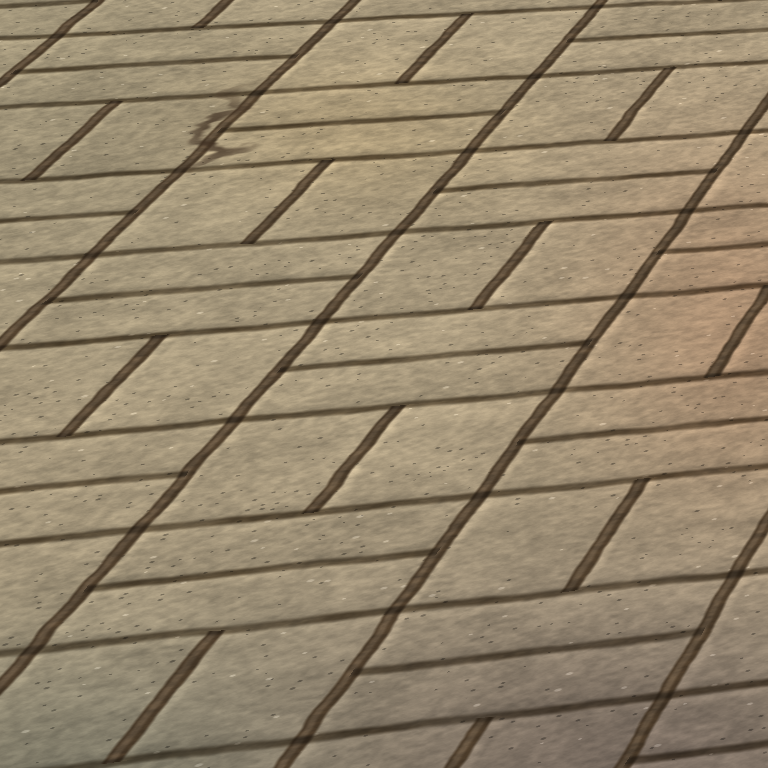
Write a three.js fragment shader that draws this texture.

```glsl
varying vec2 vUv;

float hash(vec2 p) {
  vec3 q = fract(vec3(p.xyx) * 0.1031);
  q += dot(q, q.yzx + 33.33);
  return fract((q.x + q.y) * q.z);
}

float noise(vec2 p) {
  vec2 i = floor(p), f = fract(p);
  f = f * f * (3.0 - 2.0 * f);
  return mix(mix(hash(i), hash(i + vec2(1.0, 0.0)), f.x),
             mix(hash(i + vec2(0.0, 1.0)), hash(i + vec2(1.0)), f.x), f.y);
}

float fbm(vec2 p) {
  float sum = 0.0, amp = 0.5;
  for (int i = 0; i < 4; i++) {
    sum += amp * noise(p);
    p = p * 2.03 + 17.3;
    amp *= 0.5;
  }
  return sum;
}

// Canvas position to ground position, one unit per pair of bricks
vec2 groundPlane(vec2 p) {
  vec3 across = vec3(0.4216, 0.051, 0.03);
  vec3 down = vec3(-0.1273, -0.1501, -0.048);
  vec3 origin = vec3(0.4167, 0.5807, 1.0);
  vec3 q = vec3(p, 1.0);
  return vec2(dot(cross(down, origin), q), dot(cross(origin, across), q))
       / dot(cross(across, down), q);
}

// Soft round patch on the canvas
float patchAt(vec2 center, vec2 size) {
  vec2 d = (vUv - center) / size;
  return exp(-dot(d, d));
}

// Scattered specks, at most one per grid square
float specks(vec2 p, float share) {
  vec2 id = floor(p);
  vec2 center = 0.3 + 0.4 * vec2(hash(id + 3.1), hash(id + 8.7));
  float radius = 0.12 + 0.16 * hash(id + 5.9);
  float d = length(fract(p) - center);
  return step(hash(id), share) * (1.0 - smoothstep(radius * 0.4, radius, d));
}

void main() {
  vec2 ground = groundPlane(vUv) + 20.0;
  vec2 wobble = vec2(fbm(ground * 5.0), fbm(ground * 5.0 + 40.0)) - 0.47;
  vec2 laid = ground + wobble * vec2(0.022, 0.04);

  // Basket weave: upright and level pairs alternate
  vec2 cell = floor(laid);
  float upright = mod(cell.x + cell.y, 2.0);
  vec2 split = mix(vec2(1.0, 2.0), vec2(2.0, 1.0), upright);
  vec2 brick = floor(laid * split);
  vec2 side = (fract(laid * split + 0.5) - 0.5) / split;
  float tone = hash(brick + upright * 57.0) - 0.5;

  // Stone face with light falling off toward the lower edge
  float grain = fbm(ground * vec2(36.0, 30.0));
  float mottle = fbm(ground * 6.0 + 9.0);
  vec3 stone = vec3(0.665, 0.605, 0.495);
  stone = mix(stone, vec3(0.60, 0.56, 0.455), 0.6 * patchAt(vec2(0.0, 0.9), vec2(0.45, 0.4)));
  stone = mix(stone, vec3(0.70, 0.62, 0.47), 0.6 * patchAt(vec2(0.47, 0.83), vec2(0.2, 0.1)));
  stone = mix(stone, vec3(0.66, 0.53, 0.42), 0.75 * patchAt(vec2(0.98, 0.58), vec2(0.22, 0.25)));
  stone = mix(stone, vec3(0.50, 0.49, 0.42), 0.85 * patchAt(vec2(0.12, -0.02), vec2(0.42, 0.2)));
  stone = mix(stone, vec3(0.46, 0.41, 0.37), 0.95 * patchAt(vec2(0.85, -0.02), vec2(0.48, 0.26)));
  stone *= 1.0 + 0.06 * tone + 0.22 * (mottle - 0.47) + 0.3 * (grain - 0.47);

  // Pits, pale chips and worn areas
  float worn = smoothstep(0.45, 0.65, fbm(ground * 3.0 + 71.0));
  stone *= 1.0 - 0.3 * specks(ground * vec2(26.0, 20.0), 0.06 + 0.16 * worn);
  stone += 0.13 * specks(ground * vec2(19.0, 16.0) + 31.0, 0.04);

  // Rounded edges: pale on the lit side, shaded on the other
  float paleSide = smoothstep(0.018, 0.032, side.x) * (1.0 - smoothstep(0.035, 0.065, side.x));
  float paleTop = smoothstep(0.025, 0.05, side.y) * (1.0 - smoothstep(0.06, 0.12, side.y));
  float shade = smoothstep(-0.13, -0.02, side.y) * (1.0 - smoothstep(-0.02, 0.02, side.y));
  stone *= 1.0 + 0.11 * paleSide + 0.05 * paleTop - 0.1 * shade;

  // Level joints are thin and partly filled
  float fill = fbm(ground * vec2(7.0, 12.0) + 23.0);
  float levelJoint = 1.0 - smoothstep(0.012, 0.052, abs(side.y));
  vec3 color = mix(stone, stone * vec3(0.52, 0.48, 0.42), levelJoint * (0.62 + 0.6 * fill));

  // Slanted joints are wide, with a sandy floor and dark walls
  float slantJoint = 1.0 - smoothstep(0.017, 0.031, abs(side.x));
  float wall = smoothstep(0.003, 0.017, abs(side.x + 0.004));
  vec3 joint = mix(vec3(0.40, 0.335, 0.26), vec3(0.25, 0.19, 0.125), 0.25 + 0.65 * wall);
  joint *= 0.72 + 0.6 * fbm(ground * 24.0);
  joint *= 1.0 - 0.35 * levelJoint;
  color = mix(color, joint, slantJoint * 0.93);

  // Damp stain spreading from one joint
  float stain = patchAt(vec2(0.285, 0.825), vec2(0.05, 0.06));
  stain *= 1.0 - smoothstep(0.015, 0.075, abs(side.x + 0.4 * wobble.x));
  color = mix(color, vec3(0.24, 0.18, 0.13), 0.8 * stain);

  gl_FragColor = vec4(clamp(color, 0.0, 1.0), 1.0);
}
```
